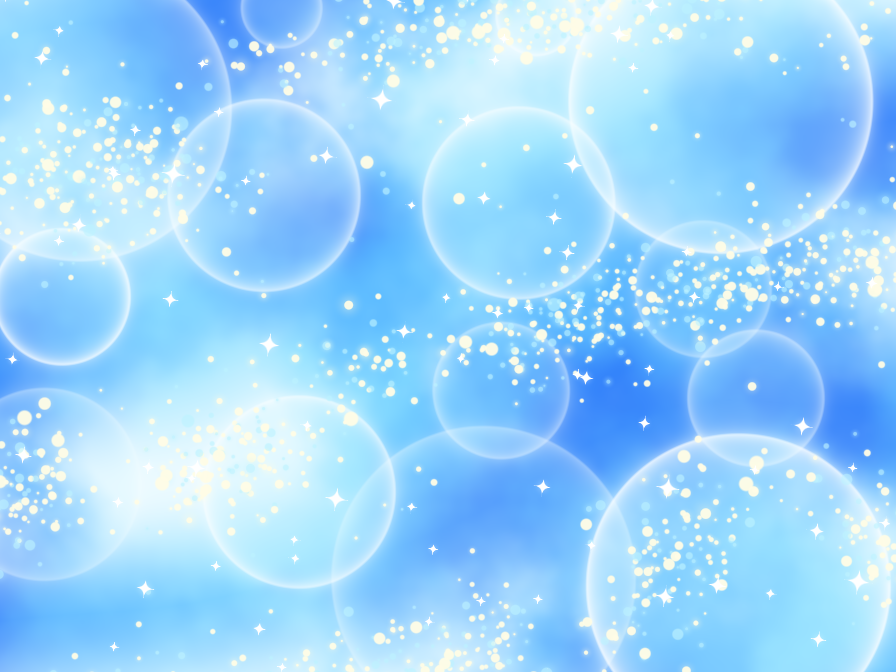
Give the GLSL for this background, as a WebGL 1 fragment shader.

```glsl
precision highp float;
// Misty blue sky with translucent bubbles, drifting cream lights and four-pointed sparkles.
uniform vec2 u_resolution;

const vec3 DEEP_BLUE = vec3(0.19, 0.50, 0.98);
const vec3 AZURE = vec3(0.35, 0.725, 1.00);
const vec3 CYAN = vec3(0.54, 0.875, 1.00);
const vec3 MIST = vec3(0.94, 0.985, 1.00);
const vec3 BUBBLE_FILL = vec3(0.80, 0.96, 1.00);
const vec3 CREAM = vec3(1.00, 0.99, 0.90);
const vec3 PALE_CYAN = vec3(0.74, 0.95, 1.00);

const float BAND_SLOPE = 0.30;
const float BAND_OFFSET = 0.70;
const float BAND_PERIOD = 0.45;
const float MIST_WIDTH = 0.15;
const float LIGHT_WIDTH = 0.09;
const float MIST_AMOUNT = 0.95;
const float BUBBLE_RADIUS = 0.061;
const float LIGHT_CELL = 0.021;
const float LIGHT_DENSITY = 0.85;
const float STAR_CELL = 0.085;
const float STAR_DENSITY = 0.24;
const float STAR_TILT = 0.14;

float hash(vec2 p) {
  return fract(sin(dot(p, vec2(127.1, 311.7))) * 43758.5);
}

vec2 hash2(vec2 p) {
  return vec2(hash(p), hash(p + 47.3));
}

float noise(vec2 p) {
  vec2 i = floor(p), f = fract(p);
  f = f * f * (3.0 - 2.0 * f);
  return mix(mix(hash(i), hash(i + vec2(1.0, 0.0)), f.x),
             mix(hash(i + vec2(0.0, 1.0)), hash(i + 1.0), f.x), f.y);
}

mat2 rotation(float angle) {
  float c = cos(angle), s = sin(angle);
  return mat2(c, s, -s, c);
}

float fbm(vec2 p) {
  float sum = 0.0, weight = 0.53;
  for (int i = 0; i < 5; i++) {
    sum += weight * noise(p);
    p = rotation(0.6) * p * 2.03 + 7.1;
    weight *= 0.47;
  }
  return sum;
}

// Repeated diagonal streams, 1 on their centre lines.
float stream(vec2 p, float width) {
  float across = p.y - BAND_SLOPE * p.x - BAND_OFFSET
               + 0.035 * sin(4.0 * p.x + 2.0 * p.y) + 0.12 * (noise(p * 3.0) - 0.5);
  float d = abs(fract(across / BAND_PERIOD + 0.5) - 0.5) * BAND_PERIOD / width;
  return exp(-d * d);
}

vec3 sky(vec2 p) {
  float mist = stream(p, MIST_WIDTH);
  float tone = 0.43 + 2.0 * (fbm(p * 2.6 + 3.0) - 0.5) + 0.2 * mist;
  vec3 color = mix(DEEP_BLUE, AZURE, smoothstep(-0.1, 0.45, tone));
  color = mix(color, CYAN, smoothstep(0.36, 0.85, tone));
  float cloud = smoothstep(0.26, 0.66, fbm(p * 3.4 + 21.0));
  return mix(color, MIST, MIST_AMOUNT * mist * cloud);
}

// Bubbles follow a low-discrepancy sequence; squares modulo 7 mix four sizes.
vec3 addBubbles(vec3 color, vec2 p, float aspect, float pixel) {
  for (int i = 1; i < 15; i++) {
    float n = float(i);
    vec2 center = fract(n * vec2(0.7549, 0.5698) + vec2(0.03, 0.0)) * vec2(aspect, 1.0);
    float radius = BUBBLE_RADIUS * (1.0 + 0.68 * mod(n * n, 7.0));
    float strength = mix(0.4, 1.0, hash(vec2(n, 5.0)));
    float d = length(p - center);
    float inside = 1.0 - smoothstep(radius - 2.0 * pixel, radius + pixel, d);
    float ratio = min(d / radius, 1.0);
    float rim = 0.60 * pow(ratio, 8.0) + 0.35 * exp(-abs(radius - d) / 0.008);
    float halo = 0.38 * exp(-max(d - radius, 0.0) / 0.011);
    color = mix(color, BUBBLE_FILL, inside * (0.10 + 0.18 * strength));
    color = mix(color, vec3(1.0), strength * mix(halo, rim, inside));
  }
  return color;
}

// Round lights crowd along the streams, in layers of growing size.
vec3 addLights(vec3 color, vec2 p, float pixel) {
  for (int i = 0; i < 7; i++) {
    float layer = float(i);
    float size = LIGHT_CELL * (1.0 + 0.27 * layer);
    mat2 turn = rotation(0.4 + layer * 1.3);
    vec2 q = turn * p / size + layer * 17.0;
    vec2 cell = floor(q), jitter = 0.54 * (hash2(cell) - 0.5);
    vec2 spot = cell + 0.5 + jitter;
    vec2 place = ((spot - layer * 17.0) * size) * turn;
    float crowd = stream(place, LIGHT_WIDTH) * smoothstep(0.15, 0.75, noise(place * 6.0 + 9.0));
    float present = step(hash(cell + 8.7), LIGHT_DENSITY * crowd + 0.012);
    float radius = mix(0.08, 0.20, hash(cell + 3.1)) * size;
    float reach = (0.5 - max(abs(jitter.x), abs(jitter.y))) * size;
    float d = length(q - spot) * size;
    float edge = max(pixel, 0.18 * radius);
    float disc = 1.0 - smoothstep(radius - edge, radius + edge, d);
    float glow = max(1.0 - d / reach, 0.0);
    float warm = step(0.32, hash(cell + 12.9));
    float cover = max(disc * mix(0.65, 0.96, warm), 0.5 * glow * glow);
    color = mix(color, mix(PALE_CYAN, CREAM, warm), present * cover);
  }
  return color;
}

// Concave four-pointed stars with a faint bloom.
vec3 addSparkles(vec3 color, vec2 p) {
  for (int i = 0; i < 2; i++) {
    vec2 q = rotation(0.5 + float(i)) * p / STAR_CELL + float(i) * 31.0;
    vec2 cell = floor(q), jitter = 0.44 * (hash2(cell + 2.3) - 0.5);
    vec2 local = (q - cell - 0.5 - jitter) * STAR_CELL;
    local = rotation(STAR_TILT - 0.5 - float(i)) * local;
    float size = mix(0.010, 0.023, pow(hash(cell + 6.1), 2.0));
    vec2 arms = sqrt(abs(local) / size);
    float star = 1.0 - smoothstep(0.65, 1.15, pow(arms.x + arms.y, 2.0));
    float bloom = 0.35 * pow(max(1.0 - length(local) / size, 0.0), 2.0);
    color = mix(color, vec3(1.0), step(hash(cell + 19.4), STAR_DENSITY) * max(star, bloom));
  }
  return color;
}

void main() {
  float pixel = 1.0 / u_resolution.y;
  vec2 p = gl_FragCoord.xy * pixel;
  vec3 color = addBubbles(sky(p), p, u_resolution.x * pixel, pixel);
  color = addLights(color, p, pixel);
  gl_FragColor = vec4(addSparkles(color, p), 1.0);
}
```
